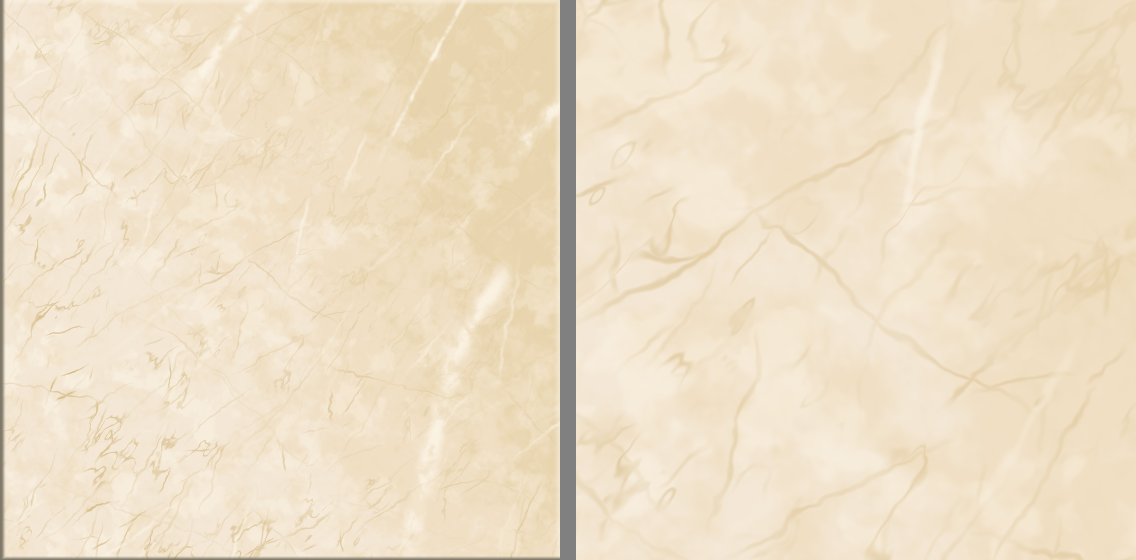
Left, the full canvas; right, a detail of the centre.
Give the GLSL for this texture, as a WebGL 2 fragment shader.

```glsl
#version 300 es
precision highp float;
// Polished cream marble tile with tan cracks, pale veins and a shaded bevel.

uniform vec2 u_resolution;
out vec4 fragColor;

const vec3 TAN = vec3(0.91, 0.835, 0.685);
const vec3 CREAM = vec3(0.94, 0.873, 0.765);
const vec3 PALE = vec3(0.955, 0.907, 0.835);
const vec3 WHITE = vec3(0.985, 0.955, 0.90);
const vec3 CRACK = vec3(0.83, 0.72, 0.50);
const vec3 SHADOW = vec3(0.50, 0.47, 0.41);

float hash(vec2 p) {
    return fract(sin(dot(p, vec2(127.1, 311.7))) * 43758.5453);
}

float noise(vec2 p) {
    vec2 i = floor(p), f = fract(p);
    f = f * f * (3.0 - 2.0 * f);
    vec2 e = vec2(1.0, 0.0);
    return mix(mix(hash(i), hash(i + e), f.x),
               mix(hash(i + e.yx), hash(i + e.xx), f.x), f.y);
}

float fbm(vec2 p, int octaves) {
    float sum = 0.0, amp = 0.5, total = 0.0;
    for (int i = 0; i < octaves; i++) {
        sum += amp * noise(p);
        total += amp;
        amp *= 0.58;
        p = mat2(1.6, 1.2, -1.2, 1.6) * p + 17.3;
    }
    return sum / total;
}

// Bends a position so that straight lines become ragged.
vec2 warp(vec2 p, float freq, float amount) {
    return p + amount * (vec2(fbm(p * freq, 3), fbm(p * freq + 41.0, 3)) - 0.5);
}

// Line from a to b that fades out at both ends.
float vein(vec2 p, vec2 a, vec2 b, float width) {
    vec2 ab = b - a;
    float t = clamp(dot(p - a, ab) / dot(ab, ab), 0.0, 1.0);
    float taper = smoothstep(0.0, 0.3, t) * smoothstep(1.0, 0.7, t);
    return taper * (1.0 - smoothstep(0.1 * width, width, length(p - a - ab * t)));
}

// One randomly turned vein per grid cell; width is in canvas units.
float scatteredVeins(vec2 p, float cells, float angle, float spread, float width, float seed) {
    vec2 g = p * cells, cell = floor(g);
    float strongest = 0.0;
    for (int y = -1; y <= 1; y++) {
        for (int x = -1; x <= 1; x++) {
            vec2 id = cell + vec2(x, y), key = id + seed;
            vec2 center = id + 0.2 + 0.6 * vec2(hash(key), hash(key + 5.7));
            float turn = angle + spread * (hash(key + 9.1) - 0.5);
            vec2 reach = vec2(cos(turn), sin(turn)) * mix(0.35, 0.95, hash(key + 3.3));
            float line = vein(g, center - reach, center + reach, width * cells);
            strongest = max(strongest, line * mix(0.2, 1.0, hash(key + 7.9)));
        }
    }
    return strongest;
}

// Thin contour lines of stretched noise, running up to the right.
float cracks(vec2 p, float freq, float width) {
    vec2 q = vec2(dot(p, vec2(0.64, 0.77)), 2.4 * dot(p, vec2(-0.77, 0.64)));
    return 1.0 - smoothstep(0.0, width * freq, abs(fbm(q * freq, 5) - 0.5));
}

void main() {
    vec2 uv = gl_FragCoord.xy / u_resolution;
    float px = 1.0 / min(u_resolution.x, u_resolution.y);
    vec2 ragged = warp(warp(uv, 10.0, 0.03), 50.0, 0.011);
    vec2 gentle = warp(warp(uv, 12.0, 0.02), 60.0, 0.009);

    // Cloudy ground, deepening toward the upper right
    float cloud = fbm(warp(uv, 6.0, 0.1) * 6.0, 6) - 0.5;
    float mottle = fbm(ragged * 30.0, 4) - 0.5;
    float grain = fbm(uv * 120.0, 2) - 0.5;
    float slope = 0.72 * uv.x + 0.38 * uv.y + 0.45 * cloud;
    float tone = 0.86 - 0.85 * smoothstep(0.33, 0.98, slope) + 0.75 * mottle + 0.3 * cloud + 0.2 * grain;
    vec3 color = mix(TAN, CREAM, smoothstep(0.0, 0.45, tone));
    color = mix(color, PALE, smoothstep(0.5, 0.95, tone));

    // Small bleached patches, mostly on the left
    float patches = smoothstep(0.55, 0.70, fbm(ragged * 22.0 + 8.0, 4));
    color = mix(color, WHITE, patches * mix(0.6, 0.2, uv.x));

    // Tan cracks, densest in the lower left
    float density = 1.0 - smoothstep(0.15, 1.0, 0.7 * uv.x + 0.5 * uv.y);
    float broken = smoothstep(0.36, 0.62, fbm(uv * 16.0 + 23.0, 4));
    float thin = max(0.0026, 1.3 * px);
    float tanLines = scatteredVeins(ragged, 5.0, 0.85, 0.7, thin * 1.2, 2.0) * 0.8;
    tanLines = max(tanLines, scatteredVeins(ragged, 9.0, 0.95, 0.9, thin, 31.0) * 0.75);
    tanLines = max(tanLines, scatteredVeins(ragged, 5.0, -0.6, 0.7, thin, 57.0) * 0.7);
    float splinters = scatteredVeins(ragged, 19.0, 0.9, 1.6, thin, 71.0) * broken;
    splinters = max(splinters, cracks(uv, 6.0, 0.0035) * broken * 0.75);
    tanLines = max(tanLines * mix(0.35, 1.0, density), splinters * mix(0.12, 0.9, density));
    color = mix(color, CRACK, tanLines * mix(0.45, 1.0, broken));

    // Pale veins: long seams and faint scattered streaks
    float seams = vein(gentle, vec2(0.70, -0.08), vec2(0.83, 0.46), 0.026);
    seams = max(seams, vein(gentle, vec2(0.77, 0.30), vec2(0.93, 0.56), 0.022));
    seams = max(seams, vein(gentle, vec2(0.31, 0.80), vec2(0.50, 1.06), 0.016));
    seams = max(seams, vein(gentle, vec2(0.90, 0.69), vec2(1.06, 0.90), 0.022));
    seams = max(seams, vein(mix(uv, gentle, 0.25), vec2(0.66, 0.68), vec2(0.87, 1.08), 0.006));
    seams *= mix(0.3, 1.0, smoothstep(0.35, 0.58, fbm(ragged * 30.0, 4)));
    float streaks = scatteredVeins(gentle, 6.0, 1.0, 0.9, 0.005, 83.0) * mix(0.3, 0.7, broken);
    color = mix(color, WHITE, max(seams * 0.9, streaks));

    // Bevel: pale top and right, shaded left and bottom
    float rim = max(smoothstep(0.988, 1.0, uv.x), smoothstep(0.990, 1.0, uv.y));
    color = mix(color, WHITE, 0.5 * rim);
    float shade = max(1.0 - smoothstep(0.002, 0.011, uv.x), 1.0 - smoothstep(0.0, 0.008, uv.y));
    fragColor = vec4(mix(color, SHADOW, shade), 1.0);
}
```
